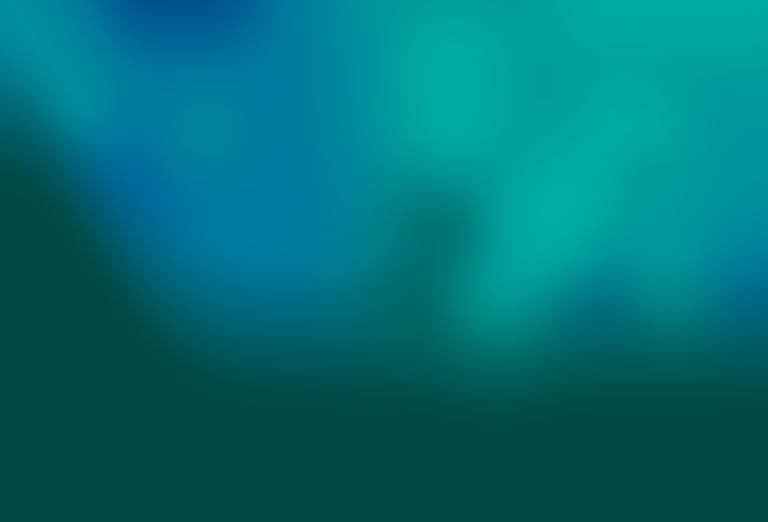
Reproduce this background procedurally as a Shadertoy shader.

```glsl
// Blurred aurora: blue on the left and teal on the right over a dark green floor.
// A soft two-colour base is tinted by Gaussian glows around short segments,
// then a curved floor that climbs the left side fades everything to dark green.

// Gaussian falloff of the distance to segment a-b
float glow(vec2 p, vec2 a, vec2 b, float radius) {
    vec2 ab = b - a;
    float t = clamp(dot(p - a, ab) / max(dot(ab, ab), 1e-5), 0.0, 1.0);
    vec2 d = (p - a - ab * t) / radius;
    return exp(-dot(d, d));
}

// Round glow
float glow(vec2 p, vec2 center, float radius) {
    return glow(p, center, center, radius);
}

void mainImage(out vec4 fragColor, in vec2 fragCoord) {
    vec2 p = fragCoord / iResolution.xy * vec2(1.47, 1.0);

    vec3 blue = vec3(0.0, 0.475, 0.62);
    vec3 teal = vec3(0.0, 0.60, 0.605);
    vec3 mint = vec3(0.0, 0.685, 0.63);
    vec3 cyan = vec3(0.0, 0.56, 0.61);
    vec3 floorGreen = vec3(0.0, 0.283, 0.258);

    // Base: the blue to teal border leans left toward the top
    float border = 0.79 - 0.14 * p.y;
    vec3 color = mix(blue, teal, smoothstep(-0.18, 0.16, p.x - border));

    // Blue side
    color = mix(color, vec3(0.0, 0.29, 0.53), 0.9 * glow(p, vec2(0.30, 1.03), vec2(0.38, 1.03), 0.12));
    color = mix(color, vec3(0.0, 0.39, 0.60), 0.75 * glow(p, vec2(0.23, 0.63), 0.14));
    color = mix(color, cyan, 0.9 * glow(p, vec2(0.02, 1.0), vec2(0.13, 0.82), 0.10));
    color = mix(color, cyan, 0.55 * glow(p, vec2(0.39, 0.75), 0.09));

    // Shaded pockets on the teal side
    color = mix(color, vec3(0.0, 0.42, 0.42), 0.9 * glow(p, vec2(0.80, 0.44), vec2(0.84, 0.54), 0.13));
    color = mix(color, vec3(0.0, 0.46, 0.58), 0.85 * glow(p, vec2(1.16, 0.40), 0.13));
    color = mix(color, vec3(0.0, 0.41, 0.60), 0.9 * glow(p, vec2(1.49, 0.40), 0.18));
    color = mix(color, cyan, 0.7 * glow(p, vec2(1.45, 0.69), 0.15));

    // Bright mint lights and the narrow hanging finger
    color = mix(color, mint, 0.9 * glow(p, vec2(0.87, 0.87), vec2(0.87, 0.79), 0.11));
    color = mix(color, mint, 0.9 * glow(p, vec2(1.20, 0.74), vec2(1.06, 0.60), 0.11));
    color = mix(color, mint, 0.55 * glow(p, vec2(1.06, 0.60), vec2(0.95, 0.40), 0.09));
    color = mix(color, mint, 0.85 * glow(p, vec2(1.42, 1.02), vec2(1.18, 1.02), 0.14));
    color = mix(color, teal, 0.75 * glow(p, vec2(1.24, 0.66), vec2(1.28, 0.40), 0.075));

    // Floor height: steep on the left, a small dip under the central light
    float floorHeight = 0.365 + 0.42 * exp(-pow(p.x / 0.25, 2.0))
                      - 0.03 * exp(-pow((p.x - 0.95) / 0.12, 2.0));
    float lit = smoothstep(-0.18, 0.17, p.y - floorHeight);
    color = mix(floorGreen, color, lit);

    fragColor = vec4(color, 1.0);
}
```
